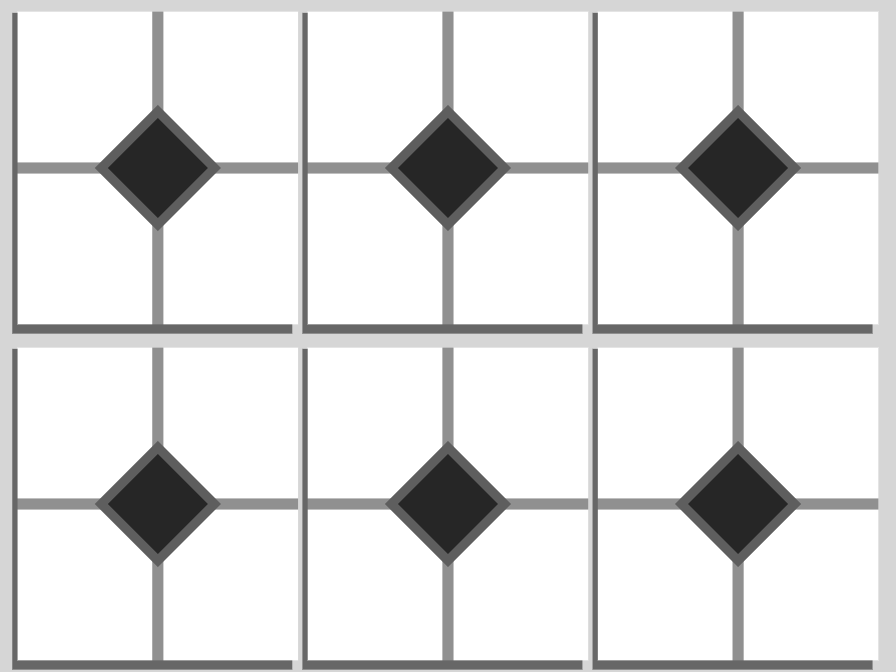
Give the GLSL for this pattern, as a Shadertoy shader.

```glsl
// White tiles with grey crosses, dark diamonds and offset shadows, three across and two down.

// Signed distance to an axis-aligned box
float boxDistance(vec2 p, vec2 halfSize) {
    vec2 d = abs(p) - halfSize;
    return max(d.x, d.y);
}

// Signed distance to a square standing on its corner
float diamondDistance(vec2 p, float radius) {
    return (abs(p.x) + abs(p.y) - radius) * 0.70711;
}

// Antialiased coverage of the inside of a shape
float coverage(float dist, float pixel) {
    return clamp(0.5 - dist / pixel, 0.0, 1.0);
}

void mainImage(out vec4 fragColor, in vec2 fragCoord) {
    // One unit is half the canvas height, so each row is one unit tall
    float pixel = 2.0 / iResolution.y;
    vec2 p = fragCoord * pixel;

    // Coordinates around the centre of the nearest tile
    vec2 pitch = vec2(0.8635, 1.0);
    vec2 cell = floor(p / pitch - vec2(0.04, 0.0));
    cell = clamp(cell, vec2(0.0), vec2(2.0, 1.0));
    vec2 q = p - cell * pitch - vec2(0.4697, 0.5);

    // Backdrop and hard shadow
    vec3 color = vec3(0.84);
    float shadow = boxDistance(q + vec2(0.0165, 0.0156), vec2(0.4167, 0.4774));
    color = mix(color, vec3(0.405), coverage(shadow, pixel));

    // Tile face with its cross
    float tile = boxDistance(q, vec2(0.4174, 0.4653));
    float cross = min(abs(q.x), abs(q.y)) - 0.0166;
    vec3 face = mix(vec3(1.0), vec3(0.565), coverage(cross, pixel));
    color = mix(color, face, coverage(tile, pixel));

    // Bordered diamond
    color = mix(color, vec3(0.37), coverage(diamondDistance(q, 0.188), pixel));
    color = mix(color, vec3(0.15), coverage(diamondDistance(q, 0.149), pixel));

    fragColor = vec4(color, 1.0);
}
```
